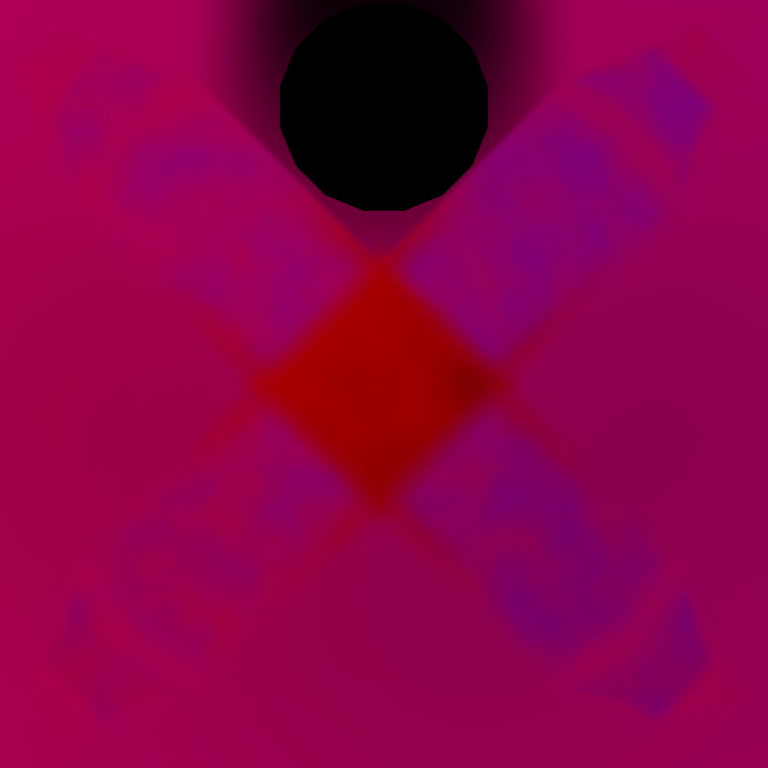
A Shadertoy shader for this background:

```glsl
#define CROSS_CENTER vec2(0.495, 0.499)
#define ARM_HALF_WIDTH 0.112
#define TIP_HALF_WIDTH 0.046
#define SHOULDER 0.44
#define ARM_LENGTH 0.625
#define DISC_CENTER vec2(0.5, 0.861)
#define DISC_APOTHEM 0.1354
#define DISC_SIDES 16.0
#define MOTTLE_SCALE 12.0

const vec3 RED = vec3(0.64, 0.0, 0.06);
const vec3 PINK = vec3(0.67, 0.0, 0.28);

vec2 hashGradient(vec2 cell) {
    float h = fract(sin(dot(cell, vec2(127.1, 311.7))) * 43758.5);
    return vec2(cos(6.2832 * h), sin(6.2832 * h));
}

float gradientNoise(vec2 p) {
    vec2 i = floor(p), f = fract(p);
    vec2 w = f * f * f * (f * (f * 6.0 - 15.0) + 10.0);
    vec2 e = vec2(1.0, 0.0);
    float low = mix(dot(hashGradient(i), f),
                    dot(hashGradient(i + e.xy), f - e.xy), w.x);
    float high = mix(dot(hashGradient(i + e.yx), f - e.yx),
                     dot(hashGradient(i + e.xx), f - e.xx), w.x);
    return mix(low, high, w.y);
}

float fbm(vec2 p) {
    float sum = 0.0, amplitude = 0.7;
    for (int i = 0; i < 3; i++) {
        sum += amplitude * gradientNoise(p);
        p = p * 2.03 + 7.3;
        amplitude *= 0.45;
    }
    return sum;
}

float polygonDistance(vec2 p, float apothem) {
    float sector = 6.2832 / DISC_SIDES;
    float a = mod(atan(p.y, p.x) + 0.5 * sector, sector) - 0.5 * sector;
    return length(p) * cos(a) - apothem;
}

// Half width of an arm, tapering from shoulder to neck to tip
float armWidth(float along) {
    float neck = mix(ARM_HALF_WIDTH, 0.072, smoothstep(SHOULDER, 0.55, along));
    return mix(neck, TIP_HALF_WIDTH, smoothstep(0.54, 0.60, along));
}

// Soft band of the given width around a centre line
float band(float x, float width) {
    return exp(-x * x / (width * width));
}

vec3 backdrop(vec2 uv) {
    vec3 bottom = mix(vec3(0.66, 0.0, 0.32), vec3(0.60, 0.0, 0.32), uv.x);
    vec3 top = mix(vec3(0.68, 0.0, 0.34), vec3(0.62, 0.0, 0.34), uv.x);
    vec3 color = mix(bottom, top, uv.y);
    color -= vec3(0.06, 0.0, 0.03) * band(length(uv - vec2(0.52, 0.20)), 0.34);
    color -= vec3(0.04, 0.0, 0.06) * band(length(uv - vec2(0.10, 0.48)), 0.28);
    color -= vec3(0.06, 0.0, 0.02) * band(length(uv - vec2(0.86, 0.47)), 0.28);

    // Shadow behind the disc, deepest at the top
    vec2 d = uv - DISC_CENTER;
    float halo = smoothstep(0.13, -0.03, length(d) - DISC_APOTHEM);
    float column = smoothstep(0.27, 0.07, abs(d.x)) * smoothstep(-0.12, 0.15, d.y);
    return color * (1.0 - 0.38 * halo) * (1.0 - 0.88 * column);
}

vec3 paintArm(vec3 under, vec2 uv, float along, float across) {
    vec2 p = uv - CROSS_CENTER;
    float inset = armWidth(along) - across;

    // Edges facing the disc are crisp, the others melt away
    float crisp = smoothstep(0.0, 0.08, p.y - abs(p.x));
    float softness = mix(0.024, 0.006, crisp);
    float mask = smoothstep(-softness, softness, inset)
               * smoothstep(ARM_LENGTH + 0.006, ARM_LENGTH - 0.006, along);

    // Mottled body, bluer to the right and duller towards the bottom
    vec3 body = mix(vec3(0.62, 0.0, 0.36), vec3(0.52, 0.0, 0.43), smoothstep(0.3, 0.75, uv.x));
    body -= vec3(0.03, 0.0, 0.045) * (1.0 - smoothstep(0.25, 0.7, uv.y));
    body += vec3(-0.10, 0.0, 0.13) * fbm(uv * MOTTLE_SCALE);

    // Reddish rim, collar and cap
    float rim = band(inset, 0.030) * smoothstep(0.50, 0.12, along);
    float collar = band(along - 0.465 + 0.2 * across, 0.03);
    float neckRim = band(inset, 0.016) * smoothstep(0.36, 0.46, along);
    float cap = smoothstep(0.55, 0.575, along);
    vec3 rimColor = mix(RED, PINK, smoothstep(0.10, 0.40, along)) * mix(1.04, 0.86, uv.x);
    rimColor = mix(rimColor, vec3(0.65, 0.0, 0.36), crisp * smoothstep(0.15, 0.4, along));
    body = mix(body, rimColor, 0.72 * rim);
    vec3 trim = PINK * mix(1.02, 0.95, uv.x);
    body = mix(body, trim, max(max(0.62 * collar, 0.75 * cap), 0.6 * neckRim));
    return mix(under, body, 0.95 * mask);
}

void mainImage(out vec4 fragColor, in vec2 fragCoord) {
    float size = min(iResolution.x, iResolution.y);
    vec2 uv = (fragCoord - 0.5 * iResolution.xy) / size + 0.5;
    vec2 p = uv - CROSS_CENTER;
    vec2 diagonal = abs(vec2(p.x + p.y, p.y - p.x)) * 0.70711;

    // Two crossed arms
    vec3 color = backdrop(uv);
    color = paintArm(color, uv, diagonal.x, diagonal.y);
    color = paintArm(color, uv, diagonal.y, diagonal.x);

    // Red diamond where they overlap
    float diamond = max(diagonal.x, diagonal.y) - ARM_HALF_WIDTH;
    float shade = 0.95 - 0.5 * (p.x - p.y) + 0.08 * fbm(uv * 12.0);
    shade -= 0.12 * band(length(uv - vec2(0.615, 0.5)), 0.035);
    vec3 core = vec3(0.64 * min(shade, 1.03), 0.0, 0.0);
    color = mix(color, core, smoothstep(0.030, -0.026, diamond));

    // Black faceted disc
    float disc = polygonDistance(uv - DISC_CENTER, DISC_APOTHEM);
    color *= smoothstep(-0.7, 0.7, disc * size);
    fragColor = vec4(clamp(color, 0.0, 1.0), 1.0);
}
```
